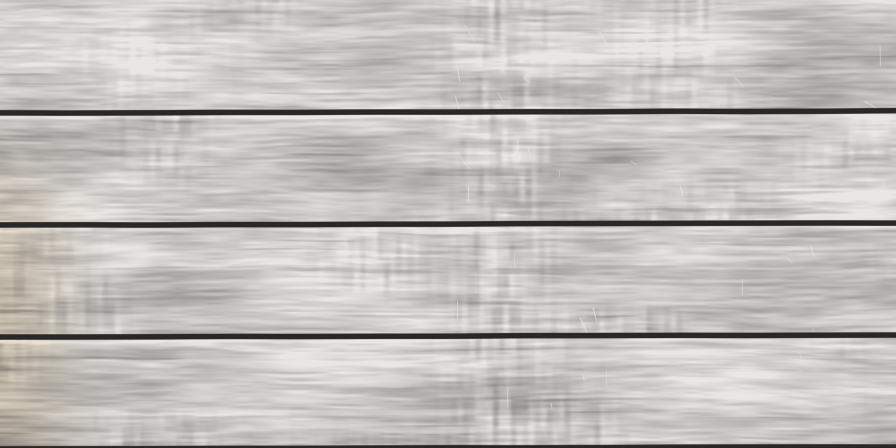
This texture is drawn by a Shadertoy shader. Its source:

```glsl
// Four whitewashed horizontal boards separated by thin dark gaps.
// Stretched value noise gives worn paint and grain; cross-grain brush marks
// and short random scratches add wear. Lengths are in canvas heights.

#define BOARDS 4.0
#define GAP_HALF_WIDTH 0.0062
#define GAP_TILT 0.0025
#define PATCH_AMOUNT 0.95
#define GRAIN_AMOUNT 0.55
#define BRUSH_AMOUNT 0.55
#define BRUSH_CENTER 1.12
#define SCRATCHES 36
#define SCRATCH_WIDTH 0.0011

const vec3 BARE_WOOD = vec3(0.585, 0.58, 0.575);
const vec3 WHITE_PAINT = vec3(0.91, 0.905, 0.895);
const vec3 GAP_COLOR = vec3(0.165, 0.155, 0.15);
const vec3 WARM_TINT = vec3(1.0, 0.955, 0.89);

float hash(vec2 p) {
    return fract(sin(dot(p, vec2(127.1, 311.7))) * 43758.5);
}

float noise(vec2 p) {
    vec2 cell = floor(p), f = fract(p);
    f = f * f * (3.0 - 2.0 * f);
    float low = mix(hash(cell), hash(cell + vec2(1, 0)), f.x);
    float high = mix(hash(cell + vec2(0, 1)), hash(cell + vec2(1, 1)), f.x);
    return mix(low, high, f.y);
}

// Layered noise centred on zero
float fbm(vec2 p) {
    float sum = 0.0, weight = 0.55;
    for (int i = 0; i < 4; i++) {
        sum += weight * (noise(p) - 0.5);
        p = p * 2.07 + 17.3;
        weight *= 0.5;
    }
    return sum;
}

float segmentDistance(vec2 p, vec2 halfAxis) {
    float t = clamp(dot(p, halfAxis) / dot(halfAxis, halfAxis), -1.0, 1.0);
    return length(p - halfAxis * t);
}

// Paint coverage of one board: 0 is bare wood, 1 is solid white
float paintTone(vec2 p, float board) {
    vec2 q = p + vec2(board * 7.31, board * 3.17);
    q.y += 0.022 * fbm(q * vec2(2.0, 5.0));

    float patches = fbm(q * vec2(2.6, 10.0));
    float streaks = noise(q * vec2(3.5, 52.0)) - 0.5;
    float fine = noise(q * vec2(9.0, 135.0)) - 0.5;
    float fibers = noise(q * vec2(24.0, 210.0)) - 0.5;
    float cracks = smoothstep(0.72, 0.95, noise(q * vec2(3.0, 105.0) + 41.0));
    float tone = 0.59 + PATCH_AMOUNT * patches;
    tone += GRAIN_AMOUNT * (0.65 * streaks + 0.75 * fine + 0.4 * fibers);
    tone -= 0.24 * cracks;

    // Cross-grain brush marks gather in one band and in scattered patches
    float band = exp(-pow((p.x - BRUSH_CENTER) / 0.11, 2.0));
    float scattered = smoothstep(0.5, 0.85, noise(q * vec2(3.2, 5.0) + 9.0));
    float marks = noise(q * vec2(75.0, 13.0)) - 0.42;
    marks *= 0.4 + noise(q * vec2(40.0, 80.0));
    return tone + BRUSH_AMOUNT * marks * max(band, 0.7 * scattered);
}

// Short pale marks, mostly upright, on the right half
float scratches(vec2 p, float aspect, float aa) {
    float cover = 0.0;
    for (int i = 0; i < SCRATCHES; i++) {
        float id = float(i);
        float spread = hash(vec2(id, 1.7));
        vec2 center = vec2(aspect * (0.51 + 0.48 * spread * spread),
                           hash(vec2(id, 5.3)));
        float angle = 1.57 + 2.6 * pow(hash(vec2(id, 8.9)) - 0.5, 3.0) * 4.0;
        float size = mix(0.004, 0.022, hash(vec2(id, 3.1)));
        float d = segmentDistance(p - center, size * vec2(cos(angle), sin(angle)));
        float line = 1.0 - smoothstep(SCRATCH_WIDTH - aa, SCRATCH_WIDTH + aa, d);
        cover = max(cover, line * (0.3 + 0.5 * hash(vec2(id, 6.2))));
    }
    return cover;
}

void mainImage(out vec4 fragColor, in vec2 fragCoord) {
    vec2 p = fragCoord / iResolution.y;
    float aspect = iResolution.x / iResolution.y;
    float across = p.x / aspect;
    float aa = 0.75 / iResolution.y;

    // Boards and the nearest gap; the top board runs off the canvas
    float y = p.y - GAP_TILT * (2.0 * across - 1.0);
    y += 0.0012 * (noise(vec2(p.x * 6.0, floor(y * BOARDS + 0.5))) - 0.5);
    float board = clamp(floor(y * BOARDS), 0.0, BOARDS - 1.0);
    float gapIndex = clamp(floor(y * BOARDS + 0.5), 0.0, BOARDS - 1.0);
    float fromGap = y - gapIndex / BOARDS;

    // Painted wood with a pale worn edge below each gap
    float tone = paintTone(p, board);
    float edge = exp(-pow((fromGap + 0.010) / 0.005, 2.0));
    tone += edge * mix(0.4, 0.12, across);
    tone = clamp(tone, 0.0, 1.0);
    vec3 color = mix(BARE_WOOD, WHITE_PAINT, tone);
    color = mix(color, WHITE_PAINT, scratches(p, aspect, aa));

    // Warm stain at the lower left
    float stain = (1.0 - smoothstep(0.0, 0.13, across)) * (1.0 - smoothstep(0.4, 0.8, p.y));
    color *= mix(vec3(1), WARM_TINT, stain);

    // Dark gaps
    float gap = 1.0 - smoothstep(GAP_HALF_WIDTH - aa, GAP_HALF_WIDTH + aa, abs(fromGap));
    fragColor = vec4(mix(color, GAP_COLOR, gap), 1.0);
}
```
